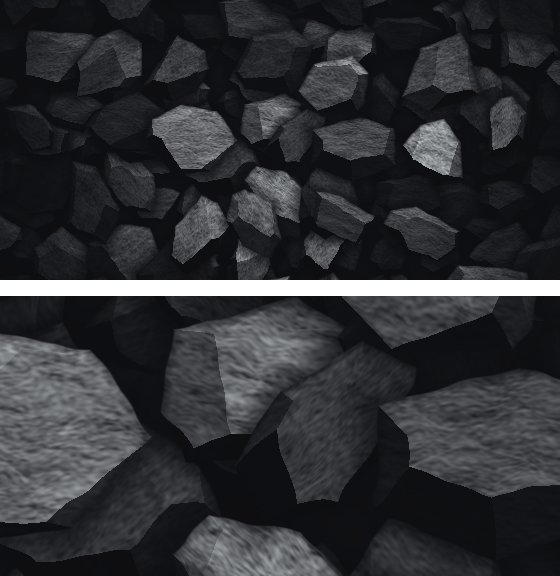
Top, the full canvas; bottom, a detail of the centre.
Write a Shadertoy shader that draws this texture.

```glsl
// A heap of dark, angular crushed rocks with rough facets, lit from above and fading into shadow.

vec2 hash2(vec2 p) {
    vec3 q = fract(p.xyx * vec3(0.1031, 0.1030, 0.0973));
    q += dot(q, q.yzx + 33.33);
    return fract((q.xx + q.yz) * q.zy);
}

// Gradient noise, roughly -0.6 to 0.6
float corner(vec2 cell, vec2 f, vec2 o) {
    return dot(hash2(cell + o) * 2.0 - 1.0, f - o);
}

float noise(vec2 p) {
    vec2 i = floor(p), f = p - i;
    vec2 u = f * f * f * (f * (f * 6.0 - 15.0) + 10.0);
    return mix(mix(corner(i, f, vec2(0, 0)), corner(i, f, vec2(1, 0)), u.x),
               mix(corner(i, f, vec2(0, 1)), corner(i, f, vec2(1, 1)), u.x), u.y);
}

float fbm(vec2 p) {
    float sum = 0.0, amp = 0.6;
    for (int i = 0; i < 4; i++) {
        sum += amp * noise(p);
        p = mat2(1.6, 1.2, -1.2, 1.6) * p + 5.3;
        amp *= 0.6;
    }
    return sum;
}

// Convex stone: returns the outline distance and the normal of the facet on top
float stone(vec2 p, vec2 id, float radius, out vec3 normal) {
    vec2 tilt = (hash2(id + 3.7) - 0.5) * 0.9;
    float edge = -10.0;
    float height = 0.4 * radius + dot(tilt, p);
    normal = vec3(-tilt, 1.0);
    for (int i = 0; i < 7; i++) {
        vec2 h = hash2(id * 1.7 + float(i) * 11.3);
        float angle = (float(i) + 0.8 * h.x) * 6.2832 / 7.0;
        vec2 dir = vec2(cos(angle), sin(angle));
        float side = dot(p, dir) - radius * mix(0.68, 1.05, h.y);
        float slope = mix(0.6, 3.5, fract(h.x * 7.0 + h.y * 5.0));
        edge = max(edge, side);
        if (-side * slope < height) {
            height = -side * slope;
            normal = vec3(dir * slope, 1.0);
        }
    }
    normal = normalize(normal);
    return edge;
}

// Rough mineral surface: embossed relief, fine grain and pale veins
float surface(vec2 p, vec2 id, vec2 toLight) {
    vec2 q = p * vec2(1.0, 1.5) + id * 3.1;
    float relief = fbm(q * 14.0) - fbm(q * 14.0 + toLight * 0.14);
    float grain = noise(q * 95.0);
    float vein = smoothstep(0.05, 0.0, abs(noise(q * 8.0 + 4.0)));
    float stain = noise(q * 11.0 + 9.0);
    return max(0.1, 1.0 + 2.4 * relief + 0.55 * grain + 0.25 * vein + 0.5 * stain);
}

void mainImage(out vec4 fragColor, in vec2 fragCoord) {
    vec2 uv = fragCoord / iResolution.y;
    float soft = 0.001 + 0.7 / iResolution.y;
    vec3 light = normalize(vec3(0.12, 0.65, 0.75));
    vec2 warp = 0.008 * vec2(noise(uv * 22.0), noise(uv * 22.0 + 31.0));
    float tone = 0.02;

    // Layers of stones, from the deep small ones to the large ones on top
    for (int layer = 0; layer < 4; layer++) {
        float level = float(layer) / 3.0;
        float cellSize = mix(0.19, 0.29, level);
        vec2 grid = uv / cellSize + float(layer) * vec2(0.37, 0.61);
        for (int k = 0; k < 9; k++) {
            vec2 cell = floor(grid) + vec2(k % 3, k / 3) - 1.0;
            vec2 id = cell + float(layer) * 37.0 + 60.0;
            vec2 place = hash2(id), kind = hash2(id + 17.3), form = hash2(id + 41.9);
            if (kind.x > 0.84) continue;

            // Local frame: turned and flattened
            float turn = (form.x - 0.5) * 3.0;
            mat2 spin = mat2(cos(turn), -sin(turn), sin(turn), cos(turn));
            vec2 center = cell + 0.5 + (place - 0.5) * 0.6;
            vec2 p = spin * ((grid - center) * cellSize + warp);
            p.y *= mix(1.0, 1.7, form.y);
            vec3 localLight = vec3(spin * light.xy, light.z);

            vec3 normal;
            float radius = cellSize * mix(0.4, 0.6, fract(kind.x * 9.0));
            float edge = stone(p, id, radius, normal);

            // Contact shadow on the stones below, then the stone itself
            tone *= mix(0.3, 1.0, smoothstep(-0.01, 0.06, edge));
            if (edge < soft) {
                float diffuse = pow(max(dot(normal, localLight), 0.03), 1.5);
                float albedo = mix(0.12, 0.85, pow(kind.y, 1.3)) * mix(0.3, 1.0, level);
                float lit = albedo * diffuse * surface(p, id, localLight.xy);
                lit *= mix(0.6, 1.0, smoothstep(0.0, -0.012, edge));
                tone = mix(tone, lit, smoothstep(soft, -soft, edge));
            }
        }
    }

    // Fade towards the borders, over a cool black
    vec2 v = (fragCoord / iResolution.xy - vec2(0.52, 0.48)) * 2.0;
    tone *= mix(0.16, 1.0, smoothstep(1.15, 0.25, length(v * vec2(1.0, 0.6))));
    tone /= 1.0 + 0.45 * tone;
    vec3 color = vec3(0.052, 0.054, 0.066) + tone * vec3(0.98, 1.0, 1.0);
    fragColor = vec4(color, 1.0);
}
```
